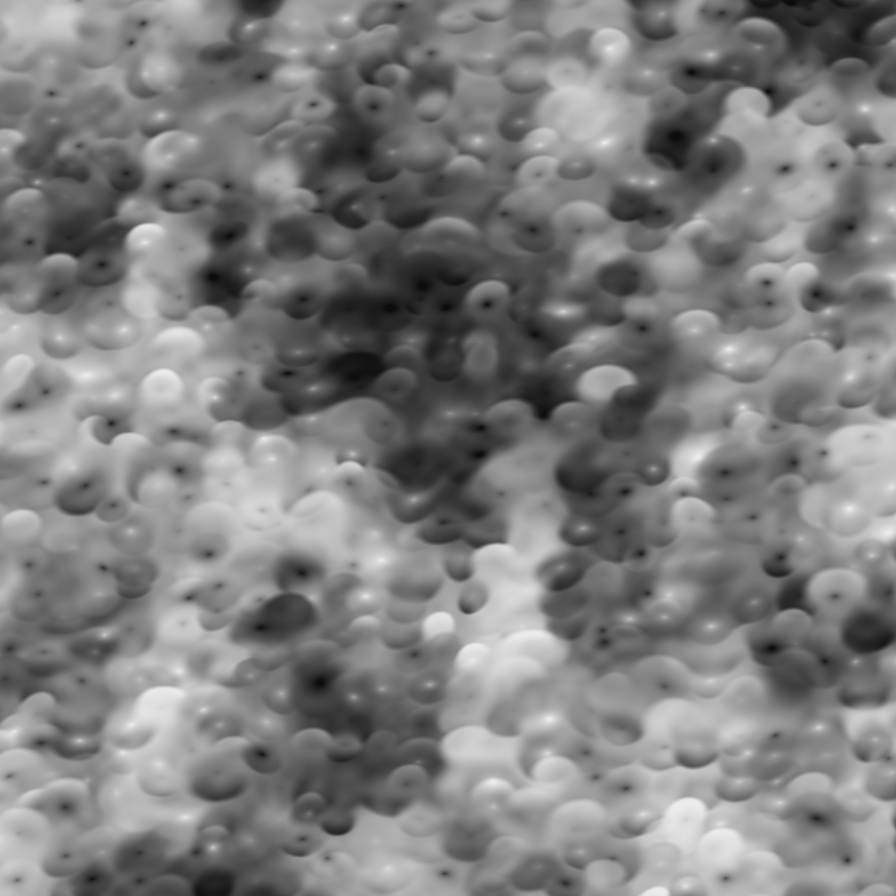
A WebGL 1 fragment shader for this texture:

```glsl
precision highp float;
// Grey, pebbled relief: soft overlapping scallops in slightly slanted columns.
// Jittered grid grains are painted from top to bottom, each toned by stretched
// noise, with one crisp rim, one fading rim and a small pointed glint or pit.

uniform vec2 u_resolution;

#define GRID vec2(23.0, 28.0)  // grains across and up the canvas
#define SLANT 0.14             // rightward lean of the columns
#define WARP 0.4               // irregularity of the grid
#define MID_GREY 0.465
#define PATCH_CONTRAST 0.42
#define COLUMN_CONTRAST 0.56
#define GRAIN_CONTRAST 0.48
#define CRESCENT 0.42          // strength of the shaded rims
#define CUSP 0.5               // strength of the pointed glints and pits
#define MOTTLE 0.12

float hash(vec2 p) {
  return fract(sin(dot(p, vec2(127.1, 311.7))) * 43758.5453);
}

float noise(vec2 p) {
  vec2 cell = floor(p);
  vec2 f = fract(p);
  f = f * f * (3.0 - 2.0 * f);
  float low = mix(hash(cell), hash(cell + vec2(1.0, 0.0)), f.x);
  float high = mix(hash(cell + vec2(0.0, 1.0)), hash(cell + 1.0), f.x);
  return mix(low, high, f.y);
}

// Broad patches plus narrow upright streaks
float surfaceTone(vec2 p) {
  float patches = noise(p * vec2(0.27, 0.17) + 5.3) - 0.5;
  float columns = noise(p * vec2(0.68, 0.26) + 17.8) - 0.5;
  return MID_GREY + PATCH_CONTRAST * patches + COLUMN_CONTRAST * columns;
}

void main() {
  vec2 uv = gl_FragCoord.xy / min(u_resolution.x, u_resolution.y);
  vec2 p = vec2(uv.x - SLANT * uv.y, uv.y) * GRID;
  p += WARP * (vec2(noise(p * 0.6 + 3.1), noise(p * 0.6 + 41.7)) - 0.5);

  float shade = surfaceTone(p);
  float glints = 0.0;

  // Paint the grains row by row, lower ones over upper ones
  for (int row = 0; row < 5; row++) {
    for (int col = 0; col < 5; col++) {
      vec2 id = floor(p) + vec2(float(col) - 2.0, 2.0 - float(row));
      vec2 jitter = vec2(hash(id + 11.3), hash(id + 27.9)) - 0.5;
      vec2 center = id + 0.5 + 0.75 * jitter;
      vec2 offset = p - center;
      float radius = mix(0.6, 1.05, hash(id + 53.1));
      float reach = length(offset);
      float d = reach / radius;

      // Most grains have their crisp rim below, the rest above
      float side = hash(id + 71.7) < 0.72 ? 1.0 : -1.0;
      float facing = side * offset.y / (reach + 0.001);
      float softness = mix(0.22, 0.85, 0.5 + 0.5 * facing);
      float cover = 1.0 - smoothstep(1.0 - softness, 1.0, d);
      cover *= mix(0.45, 1.0, hash(id + 89.2));

      float tone = surfaceTone(center);
      tone += GRAIN_CONTRAST * (hash(id + 7.7) - 0.5);
      float rim = max(-facing, 0.0) * smoothstep(0.1, 1.0, d);
      tone -= side * CRESCENT * rim * hash(id + 33.4);
      shade = mix(shade, tone, cover);

      float strength = hash(id + 95.6) * 2.0 - 1.0;
      float spread = length(offset * vec2(0.85, 1.0));
      glints += CUSP * strength * abs(strength) * exp(-7.0 * spread);
    }
  }

  // Fine mottling, then a gentle roll-off towards black and white
  shade += glints + MOTTLE * (noise(p * 2.3 + 61.0) - 0.5);
  float contrast = shade - MID_GREY;
  shade = MID_GREY + contrast / sqrt(1.0 + 2.2 * contrast * contrast);
  gl_FragColor = vec4(vec3(clamp(shade, 0.05, 0.92)), 1.0);
}
```
